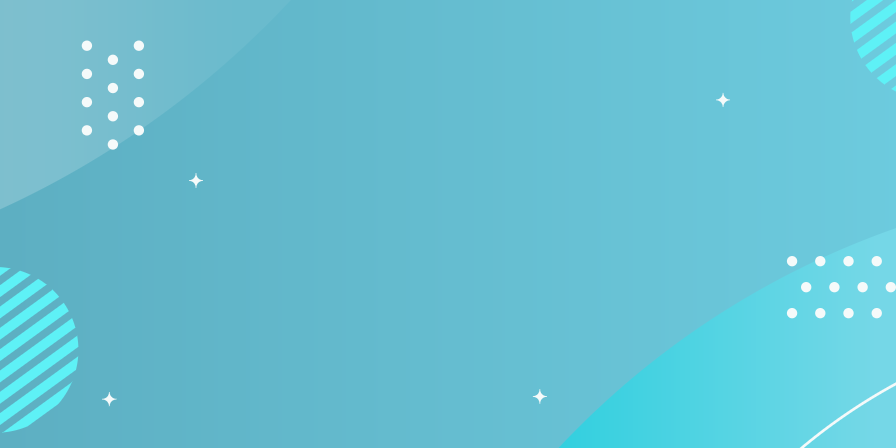
Reproduce this background procedurally as a WebGL 1 fragment shader.

```glsl
precision highp float;
// Teal gradient banner with corner discs, striped circles, dot grids and sparkles.

uniform vec2 u_resolution;

// Antialiased coverage of a signed distance, in units of canvas height.
float fill(float d) {
  return clamp(0.5 - d * u_resolution.y, 0.0, 1.0);
}

float disc(vec2 p, vec2 center, float radius) {
  return length(p - center) - radius;
}

// Circle cut into slanted bars; q is relative to its center.
float stripedCircle(vec2 q, float phase) {
  float period = 0.0385;
  float across = dot(q, vec2(0.588, -0.809)) / period + phase;
  float bars = (abs(fract(across) - 0.5) - 0.28) * period;
  return max(length(q) - 0.185, bars);
}

// Three columns of four dots, the middle column shifted by half a step.
float dotGrid(vec2 q) {
  float column = clamp(floor(q.x / 0.058 + 0.5), 0.0, 2.0);
  float shift = 0.5 * mod(column, 2.0);
  float row = clamp(floor(q.y / 0.063 - shift + 0.5), 0.0, 3.0);
  return disc(q, vec2(column * 0.058, (row + shift) * 0.063), 0.0115);
}

// Four-pointed star bounded by four concave arcs.
float sparkle(vec2 q) {
  float reach = 0.0155;
  vec2 a = abs(q);
  float arcs = reach - length(a - reach) - 0.0008;
  return max(arcs, max(a.x, a.y) - reach);
}

void main() {
  vec2 p = gl_FragCoord.xy / u_resolution.y;
  vec3 aqua = vec3(0.37, 0.945, 0.965);
  vec3 offWhite = vec3(0.96, 0.98, 0.98);

  // Background
  vec3 color = mix(vec3(0.365, 0.685, 0.760), vec3(0.425, 0.795, 0.870), clamp(p.x / 2.0, 0.0, 1.0));

  // Pale disc, upper left
  float veil = mix(0.20, 0.05, smoothstep(0.0, 0.65, p.x));
  color = mix(color, vec3(1.0), veil * fill(disc(p, vec2(-0.854, 2.404), 2.057)));

  // Bright disc, lower right
  vec3 lagoon = mix(vec3(0.20, 0.815, 0.875), vec3(0.46, 0.845, 0.905), clamp((p.x - 1.26) / 0.7, 0.0, 1.0));
  color = mix(color, lagoon, fill(disc(p, vec2(2.62, -1.284), 1.880)));

  // Striped circles
  float stripes = min(stripedCircle(p - vec2(-0.010, 0.219), 0.1),
                      stripedCircle(p - vec2(2.083, 0.961), 0.3));
  color = mix(color, aqua, fill(stripes));

  // Thin arc
  float arc = abs(disc(p, vec2(2.612, -0.982), 1.281)) - 0.003;

  // Dot grids, the second one turned on its side
  float dots = min(dotGrid(vec2(p.x - 0.194, 0.898 - p.y)),
                   dotGrid(vec2(0.417 - p.y, p.x - 1.768)));

  // Sparkles
  float stars = min(min(sparkle(p - vec2(0.4375, 0.597)), sparkle(p - vec2(0.244, 0.109))),
                    min(sparkle(p - vec2(1.205, 0.115)), sparkle(p - vec2(1.614, 0.777))));

  color = mix(color, offWhite, fill(min(arc, min(dots, stars))));
  gl_FragColor = vec4(color, 1.0);
}
```
